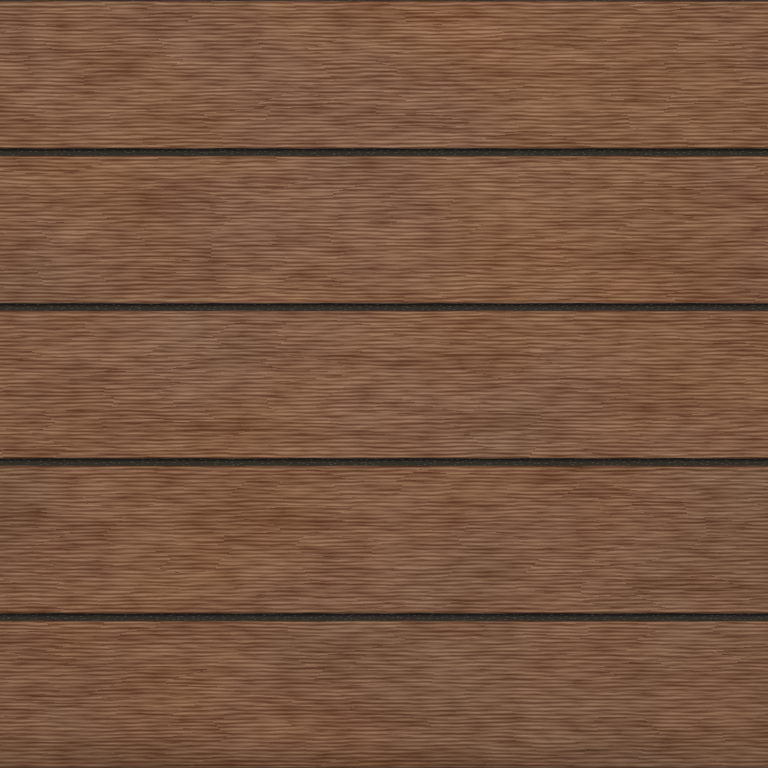
This texture is drawn by a Shadertoy shader. Its source:

```glsl
float hash(vec2 p) {
    return fract(sin(dot(p, vec2(127.1, 311.7))) * 4375.85);
}

// Cellular noise: x = distance to the nearest point, y = random id of its cell
vec2 cellular(vec2 p) {
    vec2 cell = floor(p), nearest = vec2(8.0, 0.0);
    for (int j = -1; j <= 1; j++)
    for (int i = -1; i <= 1; i++) {
        vec2 c = cell + vec2(i, j);
        float dist = length(c + vec2(hash(c), hash(c + 57.3)) - p);
        if (dist < nearest.x) nearest = vec2(dist, hash(c + 19.7));
    }
    return nearest;
}

// Layered sines that bend the grain lines
float waver(vec2 p) {
    float sum = 0.0, amp = 1.0;
    for (int i = 0; i < 4; i++) {
        sum += amp * sin(p.x + 1.7 * sin(p.y + float(i)));
        p = p * vec2(2.3, 1.6) + 4.1;
        amp *= 0.6;
    }
    return sum;
}

// Brightness of the brushed grain, about 0 to 1
float grain(vec2 p) {
    float bend = waver(p * vec2(17.0, 70.0));
    vec2 patches = cellular(p * vec2(13.0, 62.0));
    vec2 streaks = cellular(p * vec2(24.0, 225.0));
    vec2 bands = cellular(p * vec2(4.5, 34.0) + 0.1 * bend);
    float ridges = sin(6.2832 * 195.0 * p.y + 0.9 * bend + 2.6 * patches.y);
    return 0.49 + 0.24 * ridges
        + 0.5 * (0.45 - streaks.x)
        + 0.16 * (streaks.y - 0.5)
        + 0.28 * (0.45 - bands.x)
        + 0.1 * (patches.y - 0.5);
}

void mainImage(out vec4 fragColor, in vec2 fragCoord) {
    vec2 uv = fragCoord / iResolution.xy;
    float pixel = 1.0 / iResolution.y;

    // Planks stacked upwards, with a signed height measured from the nearest gap
    float pitch = 0.2018;
    float row = (uv.y + 0.0052) / pitch;
    float plank = floor(row);
    float gapHeight = (row - floor(row + 0.5)) * pitch;
    float gapDist = abs(gapHeight);

    // Wood
    float tone = grain(uv + vec2(3.7 * plank, 0.0));
    vec3 wood = mix(vec3(0.37, 0.232, 0.155), vec3(0.61, 0.468, 0.365), clamp(tone, 0.0, 1.0));
    wood *= 0.98 + 0.04 * hash(vec2(plank, 3.0));
    wood += vec3(0.012, 0.0, -0.008) * waver(uv * vec2(5.0, 9.0) + plank) * 0.5;

    // Soft light from above, rounded plank edges
    wood *= 1.01 + 0.08 * (uv.y - 0.5) - 0.14 * pow(uv.x - 0.5, 2.0);
    wood *= mix(0.9, 1.0, smoothstep(0.0, 0.05, uv.y));
    wood *= mix(0.6, 1.0, smoothstep(0.0045, 0.0072, gapDist));

    // Gap: shadowed at the top, dusty below
    vec3 gap = mix(vec3(0.2, 0.182, 0.158), vec3(0.1, 0.09, 0.08), smoothstep(-0.001, 0.004, gapHeight));
    gap += 0.07 * smoothstep(0.3, 0.05, cellular(uv * vec2(110.0, 240.0)).x);

    float rough = 0.0003 * waver(vec2(uv.x * 40.0, plank));
    float cover = smoothstep(-0.75 * pixel, 0.75 * pixel, gapDist - 0.0045 + rough);
    fragColor = vec4(mix(gap, wood, cover), 1.0);
}
```
